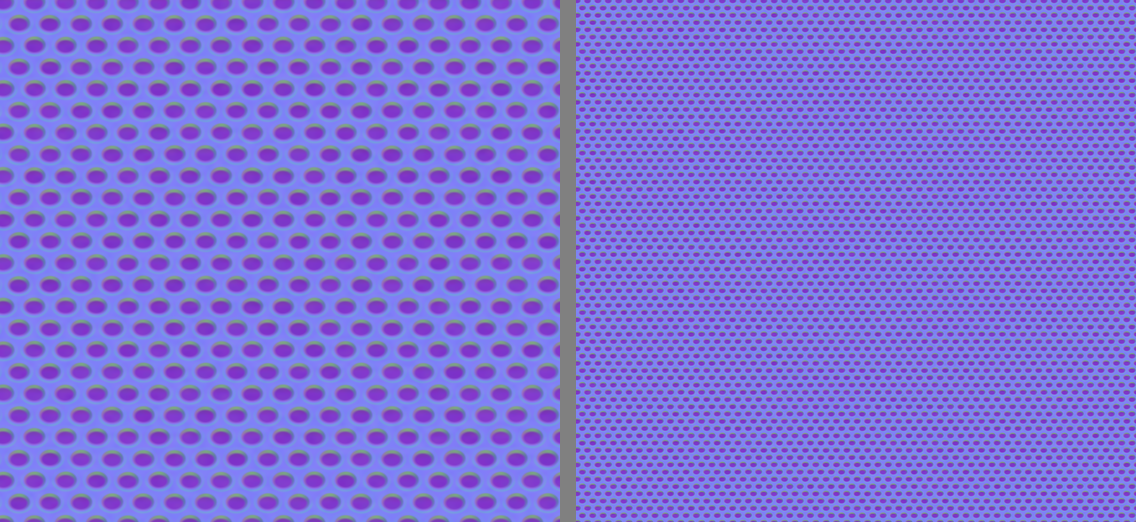
Left: one tile. Right: repeated 3 by 3.
Reproduce this texture map procedurally as a WebGL 1 fragment shader.

```glsl
precision highp float;
// Tangent-space normal map of a perforated sheet: staggered, soft-rimmed oval holes.
uniform vec2 u_resolution;

const vec2 REPEATS = vec2(18.0, 24.0);      // holes across, rows down
const vec2 CELL_SHAPE = vec2(64.0, 44.75);  // proportions of one cell
const vec2 FIRST_HOLE = vec2(0.11, 0.08);   // offset from the top left, in cells

const vec3 FLAT_COLOR = vec3(0.505, 0.495, 0.975);
const vec3 CORE_COLOR = vec3(0.50, 0.215, 0.80);
const vec3 RIM_TOP = vec3(0.49, 0.65, 0.51);
const vec3 RIM_RIGHT = vec3(0.36, 0.45, 0.66);
const vec3 RIM_LEFT = vec3(0.61, 0.42, 0.70);
const vec3 RIM_BOTTOM = vec3(0.60, 0.40, 0.87);
const vec3 HALO_COLOR = vec3(0.45, 0.63, 0.86);

float hash(vec2 p) {
  vec3 q = fract(vec3(p.xyx) * 0.1031);
  q += dot(q, q.yzx + 33.33);
  return fract((q.x + q.y) * q.z);
}

// Value noise that wraps after a whole number of lattice steps.
float tiledNoise(vec2 p, vec2 period) {
  vec2 i = floor(p);
  vec2 f = fract(p);
  f = f * f * (3.0 - 2.0 * f);
  float a = hash(mod(i, period));
  float b = hash(mod(i + vec2(1.0, 0.0), period));
  float c = hash(mod(i + vec2(0.0, 1.0), period));
  float d = hash(mod(i + vec2(1.0, 1.0), period));
  return mix(mix(a, b, f.x), mix(c, d, f.x), f.y);
}

// Soft band of the given half width around a radius.
float band(float r, float radius, float halfWidth) {
  float t = (r - radius) / halfWidth;
  return exp(-t * t);
}

// Rim colour blended by the direction of the slope.
vec3 rimColor(vec2 dir) {
  vec4 w = max(vec4(dir.y, dir.x, -dir.x, -dir.y), 0.0);
  w *= w;
  return RIM_TOP * w.x + RIM_RIGHT * w.y + RIM_LEFT * w.z + RIM_BOTTOM * w.w;
}

// Paints one hole; d is the offset from its centre, y upwards.
vec3 paintHole(vec3 base, vec2 d, float variation) {
  vec2 q = d / vec2(22.0, 17.5);
  float r = length(q);
  vec2 dir = q / max(r, 0.001);

  // Outer halo, strongest below the hole
  float below = smoothstep(0.5, -0.9, dir.y);
  vec3 color = mix(base, HALO_COLOR, band(r, 1.23, 0.14) * mix(0.22, 0.80, below));

  // Sloping rim
  float rim = 1.0 - smoothstep(0.88, 1.14, r);
  color = mix(color, rimColor(dir), rim * mix(0.75, 1.0, smoothstep(-0.4, 0.7, dir.y)));

  // Sunken core, shifted down and darker at its upper edge
  vec2 c = (d + vec2(0.5, 2.2)) / vec2(18.5, 13.5);
  float core = 1.0 - smoothstep(0.74, 1.17, length(c));
  vec3 shade = vec3(-0.02, 0.02, -0.10) * smoothstep(0.0, 0.9, c.y);
  vec3 tint = CORE_COLOR + shade + vec3(0.02, 0.03, 0.025) * (variation - 0.5);
  return mix(color, tint, core);
}

void main() {
  vec2 uv = gl_FragCoord.xy / u_resolution;
  vec2 p = vec2(uv.x, 1.0 - uv.y) * REPEATS - FIRST_HOLE;
  float nearestRow = floor(p.y + 0.5);
  vec3 color = FLAT_COLOR;

  // Nearby rows overlap through their halos
  for (int k = -1; k <= 1; k++) {
    float row = nearestRow + float(k);
    float x = p.x - 0.5 * mod(row, 2.0);
    float column = floor(x + 0.5);
    vec2 id = mod(vec2(column, row), REPEATS);
    vec2 jitter = vec2(hash(id + 7.0), hash(id + 31.0)) - 0.5;
    vec2 offset = vec2(x - column, row - p.y) * CELL_SHAPE + jitter * 1.2;
    color = paintHole(color, offset, hash(id + 53.0));
  }

  // Faint surface mottling
  vec2 grain = REPEATS * 4.0;
  float mottleX = tiledNoise(uv * grain, grain) - 0.5;
  float mottleY = tiledNoise(uv * grain + 19.0, grain) - 0.5;
  color += vec3(mottleX, mottleY, -0.5 * abs(mottleY)) * 0.035;

  gl_FragColor = vec4(clamp(color, 0.0, 1.0), 1.0);
}
```
